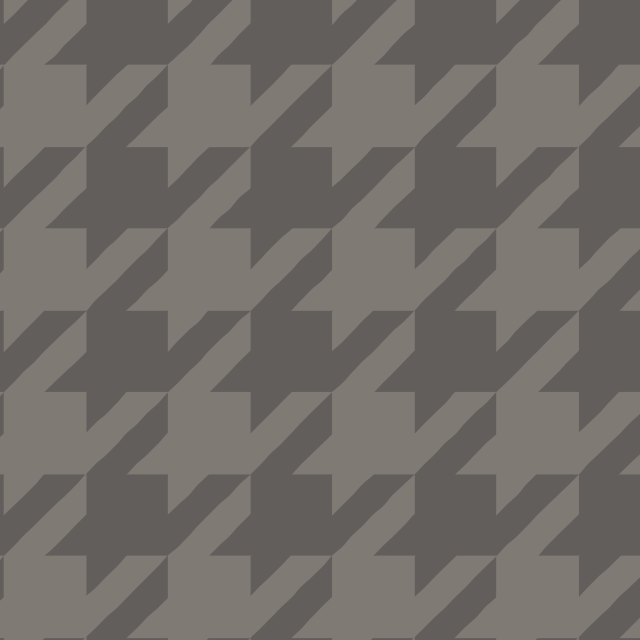
This pattern is drawn by a WebGL 1 fragment shader. Its source:

```glsl
precision highp float;
// Two-tone grey houndstooth weave with slightly uneven diagonal edges.

uniform vec2 u_resolution;

const vec3 LIGHT = vec3(0.502, 0.480, 0.459);
const vec3 DARK = vec3(0.384, 0.369, 0.357);
const vec2 PERIOD = vec2(0.2565, 0.2557);  // one repeat, in canvas units
const vec2 ORIGIN = vec2(0.0058, 0.0030);  // lower left of a light block
const float LIGHT_SHARE = 0.504;           // light part of each repeat
const float SOFTNESS = 0.0011;             // minimum edge blur, canvas units
const float WOBBLE = 0.006;                // diagonal unevenness, in repeats
const float WOBBLE_FREQ = 8.0;             // bumps per repeat

float hash(vec2 p) {
  return fract(sin(dot(p, vec2(127.1, 311.7))) * 43758.55);
}

// Smooth noise along x, independent for each integer lane
float laneNoise(float x, float lane) {
  float i = floor(x);
  float f = fract(x);
  f = f * f * (3.0 - 2.0 * f);
  return mix(hash(vec2(i, lane)), hash(vec2(i + 1.0, lane)), f) * 2.0 - 1.0;
}

// Antialiased periodic band: 1 for fract(t) in [0, width]
float band(float t, float width, float blur) {
  float halfWidth = 0.5 * width;
  float inside = halfWidth - abs(fract(t - halfWidth + 0.5) - 0.5);
  return smoothstep(-blur, blur, inside);
}

void main() {
  vec2 uv = gl_FragCoord.xy / u_resolution.y;
  vec2 cell = (uv - ORIGIN) / PERIOD;
  vec2 blur = max(SOFTNESS, 0.7 / u_resolution.y) / PERIOD;

  // Warp and weft threads alternate light and dark
  float warp = band(cell.x, LIGHT_SHARE, blur.x);
  float weft = band(cell.y, LIGHT_SHARE, blur.y);

  // Diagonal twill picks which thread lies on top
  float diagonal = cell.x - cell.y;
  float edgeIndex = floor(diagonal * 4.0 + 0.5);
  diagonal += WOBBLE * laneNoise((cell.x + cell.y) * WOBBLE_FREQ, edgeIndex);
  float warpOnTop = band(diagonal * 2.0, 0.5, blur.x * 2.83);

  float tone = mix(weft, warp, warpOnTop);
  gl_FragColor = vec4(mix(DARK, LIGHT, tone), 1.0);
}
```
